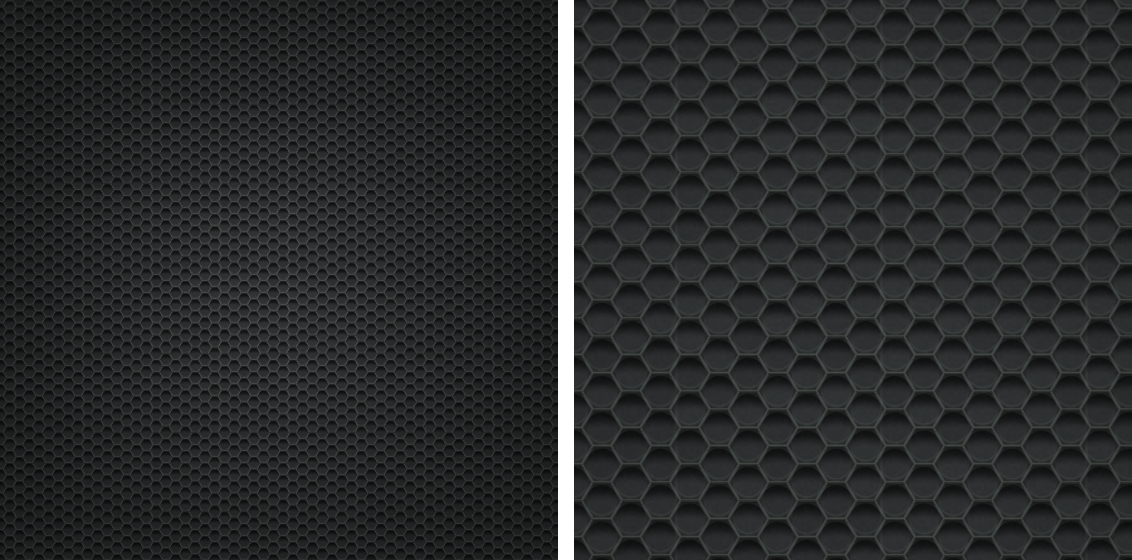
Left, the full canvas; right, a detail of the centre.
Give the GLSL for this pattern, as a Shadertoy shader.

```glsl
// Dark perforated mesh: staggered round dimples in a hexagonal web, lit softly from the centre.

float hash(vec2 p) {
    return fract(sin(dot(p, vec2(127.1, 311.7))) * 43758.5453);
}

// Offset from the nearest dimple centre, in row heights; id names the dimple.
vec2 staggeredCell(vec2 g, out vec2 id) {
    vec2 stretch = vec2(1.6, 1.0);
    vec2 idA = round(g);
    vec2 idB = round(g - 0.5) + 0.5;
    vec2 a = (g - idA) * stretch;
    vec2 b = (g - idB) * stretch;
    bool nearA = dot(a, a) < dot(b, b);
    id = nearA ? idA : idB;
    return nearA ? a : b;
}

// Distance from a point inside the cell to its hexagonal border.
float hexBorder(vec2 q) {
    q = abs(q);
    return min(0.4717 - dot(q, normalize(vec2(0.8, 0.5))), 0.5 - q.y);
}

void mainImage(out vec4 fragColor, in vec2 fragCoord) {
    vec2 uv = fragCoord / iResolution.xy;
    vec2 g = uv * vec2(28.57, 46.1);
    float aa = 46.1 / iResolution.y;

    vec2 id;
    vec2 q = staggeredCell(g, id);
    float radius = length(q);

    // Web with a thin pale ridge along the cell borders
    float ridge = 1.0 - smoothstep(0.01, 0.03 + aa, hexBorder(q));
    vec3 web = mix(vec3(0.115, 0.125, 0.122), vec3(0.205, 0.222, 0.213), ridge);
    web *= 1.0 - 0.3 * smoothstep(0.2, 0.5, q.y);

    // Dimple floor, shaded under its upper lip
    float shade = smoothstep(0.38, -0.05, q.y + 0.35 * q.x * q.x);
    vec3 dimple = mix(vec3(0.05, 0.053, 0.054), vec3(0.142, 0.15, 0.153), shade);
    dimple *= 0.95 + 0.1 * hash(id);

    float hole = 1.0 - smoothstep(-0.5 * aa, 0.5 * aa, radius - 0.42);
    vec3 color = mix(web, dimple, hole);

    // Light caught by the lower rim
    float rim = 1.0 - smoothstep(0.02, 0.03 + aa, abs(radius - 0.42));
    color += vec3(0.028, 0.032, 0.031) * rim * smoothstep(0.0, -0.35, q.y);

    // Faint vertical seams
    float seam = abs(fract(g.x / 3.5 + 0.28) - 0.5) * 3.5 * 1.6;
    color += 0.018 * (1.0 - smoothstep(0.0, 0.04 + aa, seam));

    // Central glow, falling off to the corners, and fine grain
    float falloff = length((uv - 0.5) * vec2(1.1, 0.95));
    color *= mix(1.3, 0.78, smoothstep(0.0, 0.68, falloff));
    color += 0.012 * (hash(floor(uv * 512.0)) - 0.5);

    fragColor = vec4(color, 1.0);
}
```
